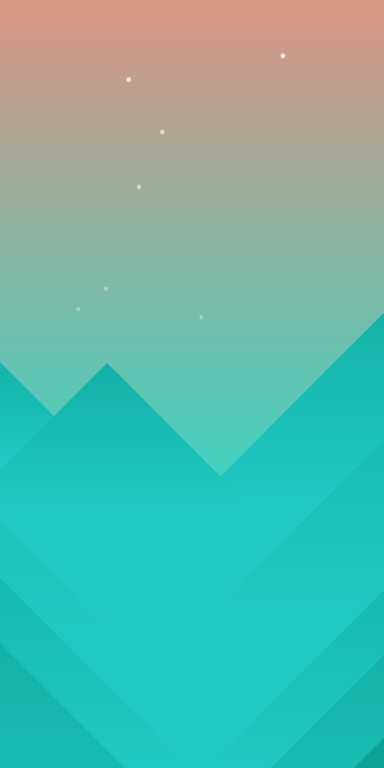
A Shadertoy shader for this background:

```glsl
const vec3 SKY_TOP = vec3(0.86, 0.58, 0.51);
const vec3 SKY_MIDDLE = vec3(0.60, 0.68, 0.61);
const vec3 SKY_LOW = vec3(0.26, 0.82, 0.75);
const float SKY_MIDDLE_Y = 1.48;
const float SKY_LOW_Y = 0.76;

const vec3 TEAL_LIGHT = vec3(0.125, 0.79, 0.76);
const vec3 TEAL_DARK = vec3(0.04, 0.62, 0.58);

const int STAR_COUNT = 7;
const float STAR_RADIUS = 0.0065;
const vec2 STAR_AREA_MIN = vec2(0.12, 1.15);
const vec2 STAR_AREA_MAX = vec2(0.85, 1.93);

// Ridges from back to front: peak x, peak y, fade depth, crest shade
const int RIDGE_COUNT = 10;
const vec4 RIDGES[RIDGE_COUNT] = vec4[](
    vec4(1.000, 1.186, 0.50, 0.55),
    vec4(0.000, 1.057, 0.26, 0.55),
    vec4(0.279, 1.055, 0.38, 0.60),
    vec4(1.000, 0.854, 0.48, 0.30),
    vec4(0.000, 0.646, 0.40, 0.14),
    vec4(1.000, 0.464, 0.50, 0.35),
    vec4(0.000, 0.495, 0.52, 0.36),
    vec4(1.000, 0.294, 0.80, 0.55),
    vec4(0.000, 0.326, 0.90, 0.55),
    vec4(1.000, 0.078, 1.50, 0.95)
);

vec3 hash3(float n) {
    vec3 p = fract(n * vec3(0.1031, 0.1030, 0.0973));
    p += dot(p, p.yzx + 33.33);
    return fract((p.xxy + p.yzz) * p.zyx);
}

vec3 skyColor(float y) {
    vec3 lower = mix(SKY_LOW, SKY_MIDDLE, smoothstep(0.0, 1.0, 0.0) +
        clamp((y - SKY_LOW_Y) / (SKY_MIDDLE_Y - SKY_LOW_Y), 0.0, 1.0));
    return mix(lower, SKY_TOP, clamp((y - SKY_MIDDLE_Y) / (2.0 - SKY_MIDDLE_Y), 0.0, 1.0));
}

float coverage(float inside, float pixel) {
    return clamp(inside / pixel + 0.5, 0.0, 1.0);
}

void mainImage(out vec4 fragColor, in vec2 fragCoord) {
    // Canvas spans 1 by 2 units
    vec2 p = fragCoord / iResolution.xy * vec2(1.0, 2.0);
    float pixel = 2.0 / iResolution.y;
    vec3 color = skyColor(p.y);

    // Scattered stars of varied brightness
    for (int i = 0; i < STAR_COUNT; i++) {
        vec3 rnd = hash3(float(i) + 1.0);
        vec2 center = mix(STAR_AREA_MIN, STAR_AREA_MAX, rnd.xy);
        float radius = STAR_RADIUS * mix(0.8, 1.0, rnd.z);
        float star = coverage(radius - length(p - center), pixel);
        color = mix(color, vec3(1.0), star * mix(0.25, 0.8, rnd.z));
    }

    // Diagonal ridges, dark at the crest and fading downwards
    for (int i = 0; i < RIDGE_COUNT; i++) {
        vec4 ridge = RIDGES[i];
        float drop = ridge.y - p.y;
        float inside = (drop - abs(p.x - ridge.x)) * sqrt(0.5);
        float shade = ridge.w * (1.0 - clamp(drop / ridge.z, 0.0, 1.0));
        color = mix(color, mix(TEAL_LIGHT, TEAL_DARK, shade), coverage(inside, pixel));
    }

    fragColor = vec4(color, 1.0);
}
```
